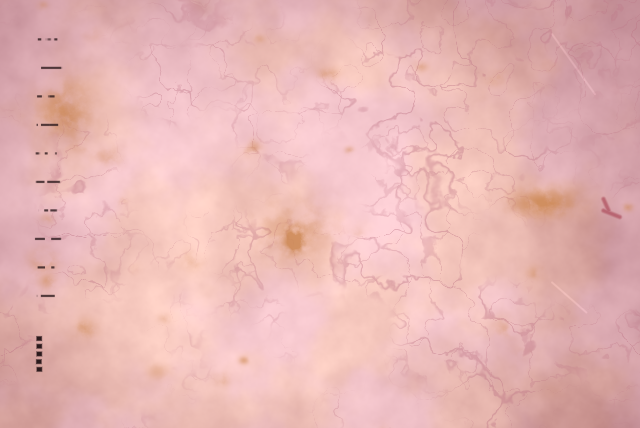
A WebGL 1 fragment shader for this texture:

```glsl
precision highp float;
// Pale pink skin seen close up: soft mottling, tan freckles, fine vessels and a worn scale.
uniform vec2 u_resolution;

const vec3 PINK = vec3(0.965, 0.785, 0.810);
const vec3 PEACH = vec3(0.965, 0.785, 0.745);
const vec3 MAUVE_SHADE = vec3(0.785, 0.580, 0.615);
const vec3 BROWN_SHADE = vec3(0.755, 0.535, 0.525);
const vec3 VESSEL = vec3(0.74, 0.45, 0.52);
const vec3 TAN = vec3(0.80, 0.53, 0.32);
const vec3 RED_MARK = vec3(0.68, 0.30, 0.36);
const vec3 INK = vec3(0.17, 0.10, 0.11);
const vec2 LIGHT_CENTER = vec2(0.68, 0.45);
const float MOTTLE = 0.95;
const float VESSEL_STRENGTH = 0.40;
const float FRECKLE_CELLS = 9.0;
const float TICK_STEP = 0.0666;

float hash(vec2 p) {
  vec3 q = fract(vec3(p.xyx) * 0.1031);
  q += dot(q, q.yzx + 33.33);
  return fract((q.x + q.y) * q.z);
}

float noise(vec2 p) {
  vec2 i = floor(p), f = fract(p);
  f = f * f * f * (f * (f * 6.0 - 15.0) + 10.0);
  return mix(mix(hash(i), hash(i + vec2(1.0, 0.0)), f.x),
             mix(hash(i + vec2(0.0, 1.0)), hash(i + 1.0), f.x), f.y);
}

float fbm(vec2 p) {
  float sum = 0.0, amp = 0.5;
  for (int i = 0; i < 5; i++) {
    sum += amp * noise(p);
    p = mat2(1.6, 1.2, -1.2, 1.6) * p + 17.3;
    amp *= 0.5;
  }
  return sum / 0.97;
}

// Thin winding lines along the mid level of a warped noise.
float vessels(vec2 p, float scale, float width) {
  vec2 q = p * scale;
  q += 1.3 * vec2(fbm(q * 0.9 + 5.0), fbm(q * 0.9 + 31.0));
  float ridge = abs(noise(q) + 0.25 * noise(q * 2.3) - 0.62);
  return 1.0 - smoothstep(0.0, width, ridge);
}

float segment(vec2 p, vec2 a, vec2 b) {
  vec2 d = b - a;
  return length(p - a - d * clamp(dot(p - a, d) / dot(d, d), 0.0, 1.0));
}

// Soft patch with a ragged rim.
float patchMask(vec2 p, vec2 center, vec2 radius, float ragged) {
  vec2 d = (p - center) / radius;
  return exp(-dot(d, d)) * mix(0.3, 1.5, ragged);
}

// Small freckles, at most one per cell.
float freckles(vec2 p, float ragged) {
  vec2 cell = floor(p * FRECKLE_CELLS);
  float sum = 0.0;
  for (int j = -1; j <= 1; j++) {
    for (int i = -1; i <= 1; i++) {
      vec2 c = cell + vec2(float(i), float(j));
      vec2 center = (c + vec2(hash(c + 3.1), hash(c + 8.7))) / FRECKLE_CELLS;
      float size = mix(0.010, 0.034, hash(c + 14.2));
      float present = step(0.62, hash(c + 21.9));
      sum += present * hash(c + 40.0) * patchMask(p, center, vec2(size, size * 0.8), ragged);
    }
  }
  return sum;
}

// Broken ticks with a short column of dots below.
float scaleMarks(vec2 p, float pixel) {
  float row = floor((0.941 - p.y) / TICK_STEP);
  float dy = abs(p.y - 0.908 + row * TICK_STEP);
  float reach = mix(0.008, 0.036, hash(vec2(row, 7.0)));
  float tick = 1.0 - smoothstep(0.0008, 0.0008 + 1.5 * pixel, dy);
  tick *= 1.0 - smoothstep(reach, reach + 2.0 * pixel, abs(p.x - 0.112));
  tick *= smoothstep(0.25, 0.55, noise(vec2(p.x * 130.0, row * 5.0)));
  tick *= step(0.0, row) * step(row, 9.0);
  float dot_row = floor((0.218 - p.y) / 0.018);
  vec2 d = abs(p - vec2(0.088 + 0.004 * hash(vec2(dot_row, 2.0)), 0.209 - dot_row * 0.018));
  float dots = 1.0 - smoothstep(0.0, 2.0 * pixel, max(d.x - 0.004, d.y - 0.003));
  return max(tick * 0.8, dots * step(0.0, dot_row) * step(dot_row, 4.0));
}

void main() {
  vec2 p = gl_FragCoord.xy / u_resolution.y;
  float pixel = 1.0 / u_resolution.y;
  float fromCenter = length((p - LIGHT_CENTER) * vec2(0.95, 1.1));

  // Skin tone: lit centre, dim rim, cloudy mottling.
  float cloud = 0.65 * fbm(p * 7.0 + 2.0) + 0.35 * fbm(p * 19.0 + 50.0);
  float shade = smoothstep(0.30, 0.98, fromCenter) + MOTTLE * (0.49 - cloud);
  float warmth = smoothstep(0.38, 0.68, fbm(p * 4.5 + 70.0) + 0.16 - 0.26 * fromCenter);
  vec3 color = mix(mix(PINK, PEACH, warmth), mix(MAUVE_SHADE, BROWN_SHADE, warmth), clamp(shade, -0.22, 1.1));

  // Vessels fade in and out, and are denser to the upper right.
  float density = smoothstep(0.40, 0.68, fbm(p * 5.0 + 90.0) + 0.10 * (p.x + p.y - 1.1));
  float lines = vessels(p, 11.0, 0.035) + 0.7 * vessels(p + 4.0, 20.0, 0.05);
  color = mix(color, VESSEL, VESSEL_STRENGTH * density * min(lines, 1.0));

  // Freckles: scattered small ones and a few broad patches.
  float ragged = smoothstep(0.25, 0.75, fbm(p * 30.0 + 11.0));
  float tan_amount = 0.40 * freckles(p, ragged);
  tan_amount += 0.50 * patchMask(p, vec2(0.15, 0.74), vec2(0.06, 0.07), ragged);
  tan_amount += 0.60 * patchMask(p, vec2(1.27, 0.525), vec2(0.075, 0.032), ragged);
  tan_amount += 0.30 * patchMask(p, vec2(0.69, 0.46), vec2(0.09, 0.07), ragged);
  tan_amount += 0.75 * patchMask(p, vec2(0.69, 0.44), vec2(0.020, 0.028), ragged);
  color = mix(color, TAN, min(tan_amount, 0.85));

  // Red branched mark, pale scratches, ink.
  float mark = min(segment(p, vec2(1.41, 0.535), vec2(1.422, 0.508)), segment(p, vec2(1.41, 0.508), vec2(1.448, 0.493)));
  color = mix(color, RED_MARK, 0.7 * (1.0 - smoothstep(0.001, 0.008, mark)));
  float scratch = min(segment(p, vec2(1.29, 0.92), vec2(1.39, 0.78)), segment(p, vec2(1.29, 0.34), vec2(1.37, 0.27)));
  color += 0.06 * (1.0 - smoothstep(0.0005, 0.0005 + 1.5 * pixel, scratch));
  color = mix(color, INK, scaleMarks(p, pixel));
  gl_FragColor = vec4(clamp(color, 0.0, 1.0), 1.0);
}
```
